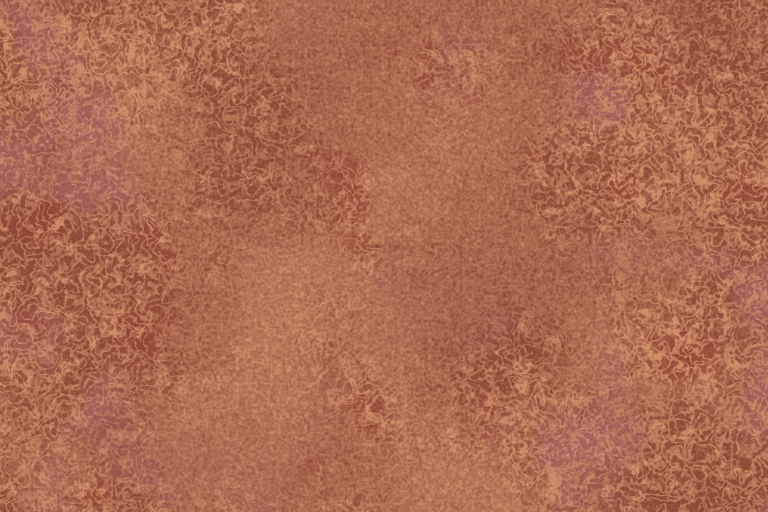
A Shadertoy shader for this texture:

```glsl
const vec3 DARK_RUST = vec3(0.560, 0.292, 0.215);
const vec3 COPPER = vec3(0.685, 0.423, 0.322);
const vec3 PALE_COPPER = vec3(0.815, 0.555, 0.410);
const vec3 PLUM = vec3(0.655, 0.390, 0.385);
const vec3 PINK_FROST = vec3(0.790, 0.570, 0.530);
const vec3 RED_OXIDE = vec3(0.580, 0.265, 0.205);

// Feature frequencies, per canvas height
const float CLOUD_SCALE = 2.6;
const float PATCH_SCALE = 3.6;
const float FLAKE_SCALE = 30.0;
const float VEIN_SCALE = 56.0;
const float GRAIN_SCALE = 165.0;

// Contrast of each layer
const float CLOUD_AMOUNT = 0.34;
const float VEIN_AMOUNT = 0.58;
const float FLAKE_AMOUNT = 0.34;
const float GRAIN_AMOUNT = 0.42;

vec2 hashGradient(vec2 cell) {
    vec3 q = fract(cell.xyx * vec3(0.1031, 0.1030, 0.0973));
    q += dot(q, q.yzx + 33.33);
    float angle = 6.2832 * fract((q.x + q.y) * q.z);
    return vec2(cos(angle), sin(angle));
}

float gradientNoise(vec2 p) {
    vec2 i = floor(p), f = p - i;
    vec2 u = f * f * f * (f * (f * 6.0 - 15.0) + 10.0);
    vec2 e = vec2(0.0, 1.0);
    float a = dot(hashGradient(i), f);
    float b = dot(hashGradient(i + e.yx), f - e.yx);
    float c = dot(hashGradient(i + e.xy), f - e.xy);
    float d = dot(hashGradient(i + e.yy), f - e.yy);
    return mix(mix(a, b, u.x), mix(c, d, u.x), u.y);
}

float fbm(vec2 p) {
    float sum = 0.0, amplitude = 1.0;
    for (int i = 0; i < 4; i++) {
        sum += amplitude * gradientNoise(p);
        p = mat2(1.6, 1.2, -1.2, 1.6) * p + 17.3;
        amplitude *= 0.5;
    }
    return sum;
}

// Thin winding ridges along the zero lines of warped noise
float crackle(vec2 p) {
    vec2 warp = vec2(gradientNoise(p * 0.6 + 31.0), gradientNoise(p * 0.6 + 67.0));
    float n = gradientNoise(p + 1.3 * warp) + 0.3 * gradientNoise(p * 2.1 + 9.0);
    return 1.0 - smoothstep(0.02, 0.27, abs(n));
}

void mainImage(out vec4 fragColor, in vec2 fragCoord) {
    vec2 p = fragCoord / iResolution.y;
    float sideways = abs(fragCoord.x / iResolution.x - 0.5) * 2.0;

    // Broad zones: worn sides, calm centre, scattered stains
    float clouds = fbm(p * CLOUD_SCALE + 40.0);
    float worn = fbm(p * PATCH_SCALE + 80.0) + 0.9 * (sideways - 0.32);
    float rough = mix(0.25, 1.0, smoothstep(-0.3, 0.45, worn));
    float plumStain = smoothstep(0.0, 0.45, fbm(p * PATCH_SCALE + 123.0)) * rough;
    float redStain = smoothstep(0.12, 0.6, fbm(p * PATCH_SCALE * 1.4 + 211.0)) * rough;

    // Fine relief
    float vein = crackle(p * VEIN_SCALE);
    float flake = smoothstep(0.08, 0.4, fbm(p * FLAKE_SCALE + 5.0));
    float grain = gradientNoise(p * GRAIN_SCALE)
                + 0.6 * gradientNoise(p * GRAIN_SCALE * 0.53 + 19.0);

    float tone = 0.49 + CLOUD_AMOUNT * clouds
               + VEIN_AMOUNT * rough * (vein - 0.45)
               + FLAKE_AMOUNT * rough * (flake - 0.25)
               + GRAIN_AMOUNT * grain;
    tone = clamp(tone, 0.0, 1.0);
    vec3 color = mix(DARK_RUST, COPPER, smoothstep(0.0, 0.5, tone) * 0.5 + min(tone, 0.5));
    color = mix(color, PALE_COPPER, max(tone * 2.0 - 1.0, 0.0));

    // Stains settle in the pits between veins
    float pit = 1.0 - max(vein, flake);
    color = mix(color, PLUM, 0.75 * plumStain * (0.35 + 0.65 * pit));
    color = mix(color, RED_OXIDE, 0.7 * redStain * pit);
    float frost = smoothstep(0.15, 0.5, gradientNoise(p * GRAIN_SCALE * 0.8 + 57.0));
    color = mix(color, PINK_FROST, 0.7 * frost * plumStain);

    fragColor = vec4(color, 1.0);
}
```
